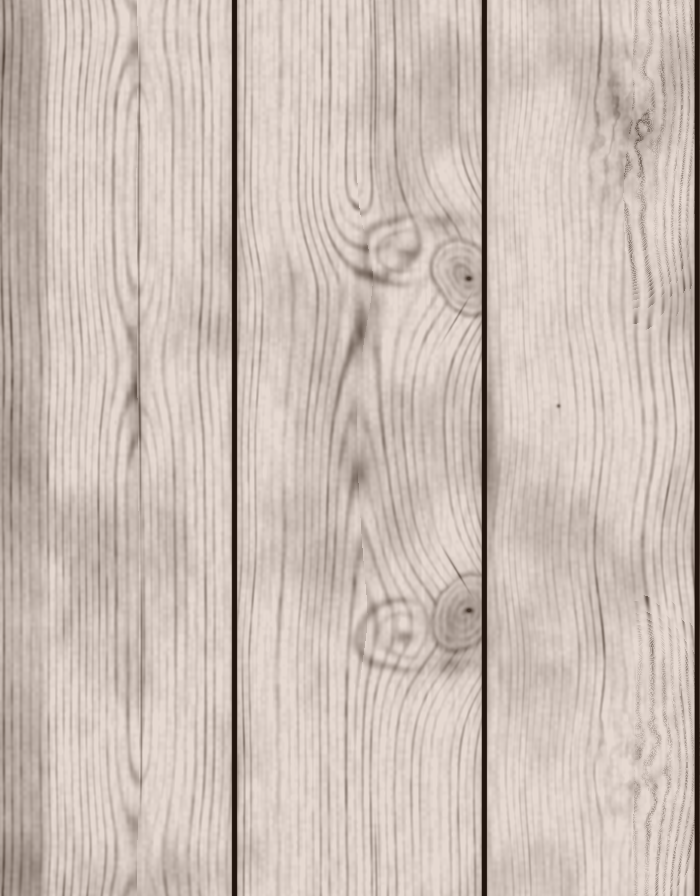
Write a Shadertoy shader that draws this texture.

```glsl
float hash(vec2 p) {
    vec3 q = fract(vec3(p.xyx) * 0.1031);
    q += dot(q, q.yzx + 33.33);
    return fract((q.x + q.y) * q.z);
}

float noise(vec2 p) {
    vec2 i = floor(p), f = fract(p);
    f = f * f * (3.0 - 2.0 * f);
    return mix(mix(hash(i), hash(i + vec2(1, 0)), f.x),
               mix(hash(i + vec2(0, 1)), hash(i + vec2(1, 1)), f.x), f.y);
}

float fbm(vec2 p) {
    float sum = 0.0, amp = 0.5;
    for (int i = 0; i < 4; i++) {
        sum += amp * noise(p);
        p = p * 2.03 + 17.1;
        amp *= 0.5;
    }
    return sum;
}

float bump(float x, float center, float width) {
    float d = (x - center) / width;
    return exp(-d * d);
}

float spot(vec2 p, vec2 center, vec2 size) {
    vec2 d = (p - center) / size;
    return exp(-dot(d, d));
}

// Dark growth lines along the contours of a ring field
float growthLines(float field, vec2 p, float seed) {
    float phase = field * 82.0 + 1.6 * noise(vec2(field * 22.0, seed));
    float id = floor(phase + 0.5);
    float line = pow(0.5 + 0.5 * cos(6.28318 * phase), 2.5);
    float fade = noise(vec2(id * 3.7 + seed, p.y * 5.0));
    float fibre = noise(p * vec2(130, 45) + seed);
    return line * (0.25 + 0.75 * hash(vec2(id, seed))) * (0.35 + fade) * (0.5 + 0.8 * fibre);
}

// Left board: narrow lenses around a straight heart
float lensBoard(vec2 p) {
    float dx = p.x - 0.197 + 0.008 * (noise(vec2(p.y * 5.0, 3)) - 0.5);
    float tips = bump(p.y, 1.24, 0.1) + bump(p.y, 0.76, 0.12) + bump(p.y, 0.06, 0.12);
    float t = 0.36 * growthLines(length(vec2(dx, 0.036 * tips)), p, 4.0 + step(0.0, dx));
    t += 0.36 * spot(p, vec2(0.195, 0.71), vec2(0.012, 0.1)) * (0.4 + noise(p * vec2(200, 25)));
    t += 0.2 * spot(p, vec2(0.197, 1.19), vec2(0.012, 0.04));
    t += 0.2 * spot(p, vec2(0.193, 0.09), vec2(0.016, 0.04));
    float crack = bump(dx, 0.003, 0.0016);
    t += 0.4 * crack * smoothstep(0.4, 0.65, noise(vec2(p.y * 4.0, 8)));
    float worn = 1.0 - smoothstep(0.055, 0.075, p.x);
    return t + worn * (0.07 + 0.28 * fbm(p * vec2(9, 5) + 3.0));
}

// Middle board: stacked arches and two mirrored knots
float knotBoard(vec2 p) {
    vec2 q = vec2(p.x - 0.663, abs(p.y - 0.645) - 0.24);
    float pull = 0.075 * bump(q.y, 0.02, 0.1) * smoothstep(0.47, 0.67, p.x);
    float dx = p.x - pull - 0.513 + 0.012 * (noise(p * vec2(5, 6)) - 0.5);
    float arch = 0.055 * smoothstep(0.28, 0.9, p.y) * (1.0 - smoothstep(0.86, 1.05, p.y));
    float heart = 0.3 + 0.2 * bump(dx, 0.02, 0.06);
    float t = heart * growthLines(length(vec2(dx, arch)), p, 21.0 + step(0.0, dx));
    t += 0.34 * spot(p, vec2(0.513, 0.81), vec2(0.011, 0.05));
    t += 0.28 * spot(p, vec2(0.512, 0.605), vec2(0.016, 0.025));

    // Curled grain beside each knot
    vec2 c = (q - vec2(-0.085, 0.035)) / vec2(0.062, 0.05);
    float curl = length(c) + 0.25 * (noise(p * 25.0) - 0.5);
    float open = 1.0 - smoothstep(-0.3, 0.6, c.x);
    t += open * (0.3 * bump(curl, 1.0, 0.12) + 0.16 * bump(curl, 0.6, 0.1));
    t += 0.35 * spot(q, vec2(-0.085, 0.035), vec2(0.016, 0.01)) * (0.4 + noise(p * 110.0));
    t += 0.3 * spot(q, vec2(-0.025, 0.078), vec2(0.04, 0.016)) * (0.2 + noise(p * 90.0));

    // Knot disc with rings and a small pith
    vec2 k = vec2(q.x + 0.25 * q.y, q.y) / vec2(0.044, 0.054);
    float r = length(k) + 0.22 * (fbm(p * 30.0) - 0.5);
    float rings = 0.5 + 0.5 * cos(r * 25.0);
    float disc = 0.08 + 0.16 * rings * noise(p * 100.0) + 0.2 * bump(r, 0.0, 0.55);
    t = mix(t, disc, 1.0 - smoothstep(0.9, 1.1, r));
    t += 0.22 * bump(r, 1.03, 0.09) * (0.4 + noise(p * 60.0));
    t += 0.8 * spot(q, vec2(0.007, -0.003), vec2(0.005, 0.004));
    float split = bump(q.x - 0.6 * q.y, 0.025, 0.002) * bump(q.y, -0.06, 0.025);
    float crack = bump(dx, 0.025, 0.002) * smoothstep(0.4, 0.7, noise(vec2(p.y * 4.0, 31)));
    return t + 0.4 * split + 0.35 * crack;
}

// Right board: pale side and a wavy, burled heart
float burlBoard(vec2 p) {
    float dx = p.x - 0.9 + 0.025 * (noise(p * vec2(5, 6) + 9.0) - 0.5);
    float burl = bump(p.y, 1.1, 0.11) + bump(p.y, 0.19, 0.09);
    float lens = 0.7 * bump(p.y, 0.855, 0.06);
    float field = abs(dx) * (1.0 - 0.45 * min(burl + lens, 1.0) * bump(dx, 0.0, 0.07));
    float core = burl * bump(dx, 0.0, 0.045);
    field += 0.06 * core * fbm(p * vec2(28, 22));
    float strength = mix(0.13, 0.45, smoothstep(0.81, 0.87, p.x));
    float t = strength * growthLines(field, p, 43.0 + step(0.0, dx) * (1.0 - core));
    t += 0.28 * core * smoothstep(0.4, 0.75, fbm(p * vec2(32, 24) + 5.0));
    t += 0.12 * spot(p, vec2(0.83, 1.17), vec2(0.06, 0.07)) * fbm(p * 30.0);
    t += 0.25 * bump(p.x, 0.7, 0.012) * bump(p.y, 0.63, 0.16);
    return t + 0.6 * spot(p, vec2(0.798, 0.7), vec2(0.003));
}

void mainImage(out vec4 fragColor, in vec2 fragCoord) {
    vec2 p = fragCoord / iResolution.xy * vec2(1, 1.28);
    float t = p.x < 0.335 ? lensBoard(p) : p.x < 0.692 ? knotBoard(p) : burlBoard(p);

    // Weathering and fine fibres
    t += 0.2 * smoothstep(0.4, 0.8, fbm(p * vec2(9, 6) + 12.0));
    t += 0.1 * (noise(p * vec2(230, 28)) - 0.35) + 0.07 * (noise(p * 170.0) - 0.5);

    // Gaps between boards, with shaded edges
    float gap = min(min(abs(p.x - 0.335), abs(p.x - 0.692)), abs(p.x - 0.996));
    t += 0.22 * exp(-gap / 0.007);
    vec3 wood = mix(vec3(0.9, 0.85, 0.82), vec3(0.27, 0.21, 0.17), clamp(t, 0.0, 1.0));
    float aa = 0.8 / iResolution.x;
    float dark = 1.0 - smoothstep(0.0037 - aa, 0.0037 + aa, gap);
    fragColor = vec4(mix(wood, vec3(0.13, 0.08, 0.05), dark), 1.0);
}
```
